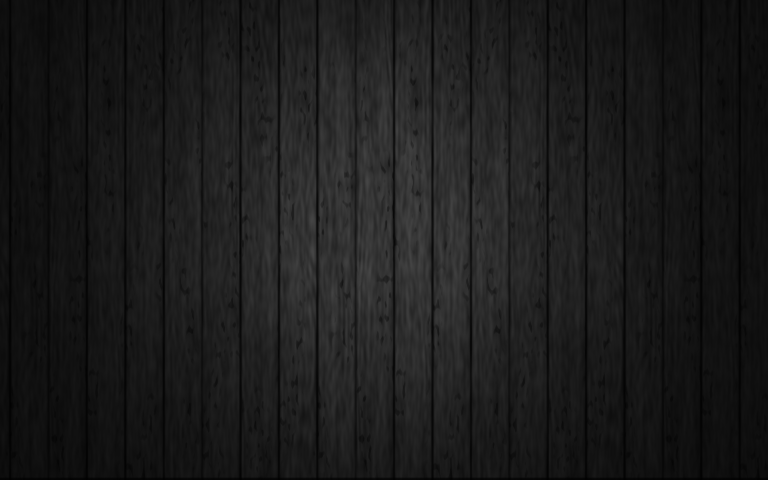
Write a Shadertoy shader that draws this texture.

```glsl
// Dark vertical wooden planks with fine grain, lit by a soft central glow.

vec2 randomGradient(vec2 cell) {
    float angle = 6.2832 * fract(sin(dot(cell, vec2(127.1, 311.7))) * 43758.5);
    return vec2(cos(angle), sin(angle));
}

float gradientNoise(vec2 p) {
    vec2 i = floor(p), f = p - i;
    vec2 u = f * f * f * (f * (f * 6.0 - 15.0) + 10.0);
    float a = dot(randomGradient(i), f);
    float b = dot(randomGradient(i + vec2(1, 0)), f - vec2(1, 0));
    float c = dot(randomGradient(i + vec2(0, 1)), f - vec2(0, 1));
    float d = dot(randomGradient(i + vec2(1, 1)), f - vec2(1, 1));
    return mix(mix(a, b, u.x), mix(c, d, u.x), u.y);
}

float hash(float n) {
    return fract(sin(n * 78.233 + 4.1) * 43758.5);
}

// Straight fine fibres, narrow growth rings and small dark flecks.
float woodGrain(vec2 p, float seed) {
    vec2 q = p + vec2(seed * 3.7, seed * 5.3);
    q.x += 0.004 * gradientNoise(q * vec2(14.0, 6.0));
    float fibres = 0.18 * gradientNoise(q * vec2(52.0, 2.5));
    fibres += 0.26 * gradientNoise(q * vec2(105.0, 9.0) + 7.0);
    fibres += 0.30 * gradientNoise(q * vec2(155.0, 32.0) + 19.0);

    // Rings show only along the heart of some boards.
    float figure = gradientNoise(q * vec2(14.0, 2.6) + 3.0);
    float heart = smoothstep(0.0, 0.35, gradientNoise(q * vec2(18.0, 2.0) + 11.0));
    float rings = 0.10 * heart * sin(300.0 * q.x + 30.0 * figure);

    float flecks = smoothstep(0.12, 0.42, gradientNoise(q * vec2(120.0, 48.0)));
    float patches = smoothstep(0.0, 0.3, gradientNoise(q * vec2(24.0, 4.5) + 31.0));
    return fibres + rings - 0.36 * flecks * patches;
}

void mainImage(out vec4 fragColor, in vec2 fragCoord) {
    vec2 uv = fragCoord / iResolution.xy;
    float pixel = 1.0 / iResolution.x;

    // Twenty planks across; the set of boards repeats every eight.
    float across = (uv.x - 0.0132) * 20.0;
    float plank = floor(across);
    float board = mod(plank, 8.0);
    float local = across - plank;
    vec2 woodPos = vec2(local * 0.08, uv.y);

    // Glow a little above the centre, fading to near black.
    vec2 fromGlow = (uv - vec2(0.5, 0.54)) * vec2(1.6, 1.0);
    float light = 0.049 + 0.166 * exp(-4.2 * dot(fromGlow, fromGlow));

    // Board tone and grain.
    float tone = 0.95 + 0.10 * hash(board + 1.0);
    float blotches = 0.10 * gradientNoise(vec2(local * 1.5 + board * 7.0, uv.y * 3.0));
    float shade = light * tone * (1.0 + blotches + woodGrain(woodPos, board));

    // Thin seams, fainter at every fourth, with a soft shadow and a lit edge.
    float nearestSeam = floor(across + 0.5);
    float offset = (across - nearestSeam) / 20.0;
    float faint = 1.0 - step(0.5, abs(mod(nearestSeam, 4.0) - 1.0));
    float wear = 1.0 + 0.5 * gradientNoise(vec2(nearestSeam * 5.7, uv.y * 14.0));
    float seamDepth = mix(0.62, 0.34, faint) * wear;
    float seam = 1.0 - smoothstep(0.0003, 0.0012 + pixel, abs(offset));
    float shadow = exp(-abs(offset) / 0.0025);
    float litEdge = exp(-pow((offset - 0.0040) / 0.0012, 2.0));
    shade *= (1.0 - seamDepth * seam) * (1.0 - 0.26 * shadow) * (1.0 + 0.08 * litEdge);

    // Thin dark strip along the bottom.
    shade *= mix(0.3, 1.0, smoothstep(0.002, 0.007, uv.y));

    fragColor = vec4(vec3(clamp(shade, 0.0, 1.0)), 1.0);
}
```
